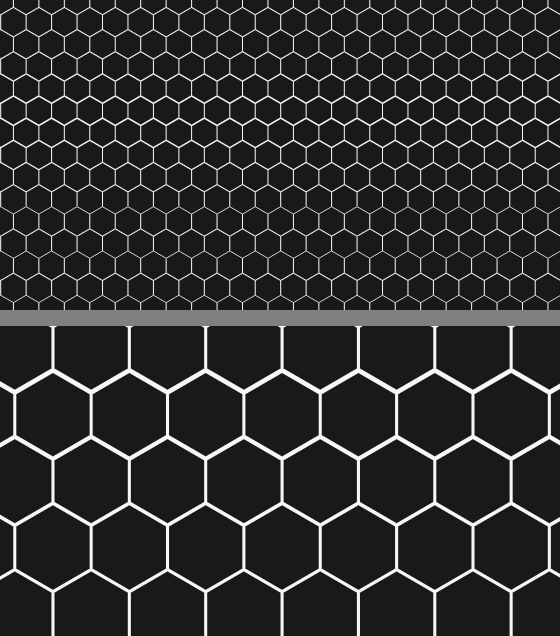
Top: the whole. Bottom: its middle third, enlarged.
Write a WebGL 2 fragment shader that draws this pattern.

```glsl
#version 300 es
precision highp float;

#define COLUMNS 22.0
#define ROWS 14.0
#define SHIFT_X 0.027
#define LINE_WIDTH 0.040
#define BOLD_EXTRA 0.022
#define BOLD_ROW 8.3
#define BOLD_SPREAD 2.2
#define THIN_LOSS 0.013
#define FILL_COLOR vec3(0.098)
#define LINE_COLOR vec3(0.97)

uniform vec2 u_resolution;
out vec4 outColor;

const float ROW_PITCH = 0.8660254; // row spacing in cell widths

// Offset from the nearest centre of a rectangular lattice
vec2 latticeOffset(vec2 grid, vec2 origin) {
    vec2 period = vec2(1.0, 2.0);
    vec2 q = mod(grid - origin + 0.5 * period, period) - 0.5 * period;
    return q * vec2(1.0, ROW_PITCH);
}

// Width of the slanted sides in one zigzag, counted from the bottom
float zigzagWidth(float index) {
    float t = (index - BOLD_ROW) / BOLD_SPREAD;
    float bold = BOLD_EXTRA * exp(-t * t);
    float isEven = 1.0 - mod(index, 2.0);
    float thin = THIN_LOSS * isEven * step(index, 4.5);
    return LINE_WIDTH + bold - thin;
}

// Antialiased coverage of a line centred on distance zero
float lineCoverage(float dist, float width, float pixel) {
    return clamp((0.5 * width - dist) / pixel + 0.5, 0.0, 1.0);
}

void main() {
    vec2 uv = gl_FragCoord.xy / u_resolution;
    vec2 grid = uv * vec2(COLUMNS, ROWS) - vec2(SHIFT_X, 0.0);
    float pixel = COLUMNS / u_resolution.x;

    // Nearest hexagon centre among even and odd rows
    vec2 evenCell = latticeOffset(grid, vec2(0.0));
    vec2 oddCell = latticeOffset(grid, vec2(0.5, 1.0));
    vec2 cell = dot(evenCell, evenCell) < dot(oddCell, oddCell) ? evenCell : oddCell;

    // Distances to the upright and slanted sides
    vec2 a = abs(cell);
    float upright = 0.5 - a.x;
    float slanted = 0.5 - dot(a, vec2(0.5, ROW_PITCH));

    // Zigzag above or below the current row
    float row = round(grid.y - cell.y / ROW_PITCH);
    float zigzag = row - (cell.y < 0.0 ? 1.0 : 0.0);

    float ink = max(lineCoverage(upright, LINE_WIDTH, pixel),
                    lineCoverage(slanted, zigzagWidth(zigzag), pixel));
    outColor = vec4(mix(FILL_COLOR, LINE_COLOR, ink), 1.0);
}
```
